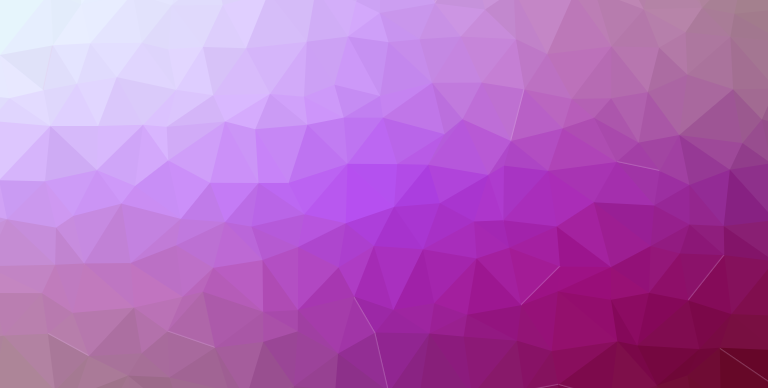
Write a Shadertoy shader that draws this background.

```glsl
// Low-poly mosaic of flat triangles, fading from icy white through violet to dark crimson.

// Hash without sine: two values in 0..1 per grid point.
vec2 hash22(vec2 p) {
    vec3 q = fract(p.xyx * vec3(0.1031, 0.1030, 0.0973));
    q += dot(q, q.yzx + 33.33);
    return fract((q.xx + q.yz) * q.zy);
}

// One-dimensional colour ramp, blended along both axes below.
vec3 ramp(float t) {
    vec3 stops[5] = vec3[5](
        vec3(0.92, 0.99, 1.00),
        vec3(0.86, 0.78, 0.99),
        vec3(0.69, 0.27, 0.93),
        vec3(0.61, 0.05, 0.48),
        vec3(0.38, 0.04, 0.12));
    float s = clamp(t, 0.0, 1.0) * 4.0;
    int i = min(int(s), 3);
    return mix(stops[i], stops[i + 1], s - float(i));
}

vec3 field(vec2 uv) {
    return 0.5 * (ramp(uv.x) + ramp(1.0 - uv.y));
}

// Jittered corner of the mesh.
vec2 meshPoint(vec2 cell) {
    return cell + 0.66 * (hash22(cell + 47.0) - 0.5);
}

// Signed distance to the line a-b, negative on its left.
float edgeDistance(vec2 p, vec2 a, vec2 b) {
    vec2 e = b - a, d = p - a;
    return (d.x * e.y - d.y * e.x) / length(e);
}

// Adds one flat triangle: rgb holds weighted colour, a holds coverage.
void addTriangle(inout vec4 sum, vec2 p, vec2 a, vec2 b, vec2 c, vec2 gridSize, float pixel) {
    float ab = edgeDistance(p, a, b);
    float d = max(ab, max(edgeDistance(p, b, c), edgeDistance(p, c, a)));
    float coverage = clamp(0.5 - d / pixel, 0.0, 1.0);
    if (coverage <= 0.0) return;

    vec2 centre = (a + b + c) / 3.0;
    vec2 rnd = hash22(floor(centre * 64.0));
    vec3 colour = field(centre / gridSize) + 0.035 * (rnd.x - 0.5);

    // A few edges carry a pale hairline.
    float seam = step(0.95, rnd.y) * (1.0 - smoothstep(0.0, 0.03 + pixel * 0.5, abs(ab)));
    colour = mix(colour, vec3(0.9, 0.75, 0.9), 0.3 * seam);
    sum += vec4(colour, 1.0) * coverage;
}

void mainImage(out vec4 fragColor, in vec2 fragCoord) {
    // Nine rows of square cells
    float pixel = 9.0 / iResolution.y;
    vec2 p = fragCoord * pixel;
    vec2 gridSize = iResolution.xy * pixel;
    vec4 sum = vec4(0.0);

    for (int j = -1; j <= 1; j++)
    for (int i = -1; i <= 1; i++) {
        vec2 cell = floor(p) + vec2(i, j);
        vec2 a = meshPoint(cell);
        vec2 b = meshPoint(cell + vec2(1.0, 0.0));
        vec2 c = meshPoint(cell + vec2(1.0, 1.0));
        vec2 d = meshPoint(cell + vec2(0.0, 1.0));

        // Split each quad along its shorter diagonal
        if (distance(a, c) < distance(b, d)) {
            addTriangle(sum, p, a, b, c, gridSize, pixel);
            addTriangle(sum, p, a, c, d, gridSize, pixel);
        } else {
            addTriangle(sum, p, b, c, d, gridSize, pixel);
            addTriangle(sum, p, b, d, a, gridSize, pixel);
        }
    }

    vec3 colour = sum.a > 0.0 ? sum.rgb / sum.a : field(p / gridSize);
    fragColor = vec4(clamp(colour, 0.0, 1.0), 1.0);
}
```
